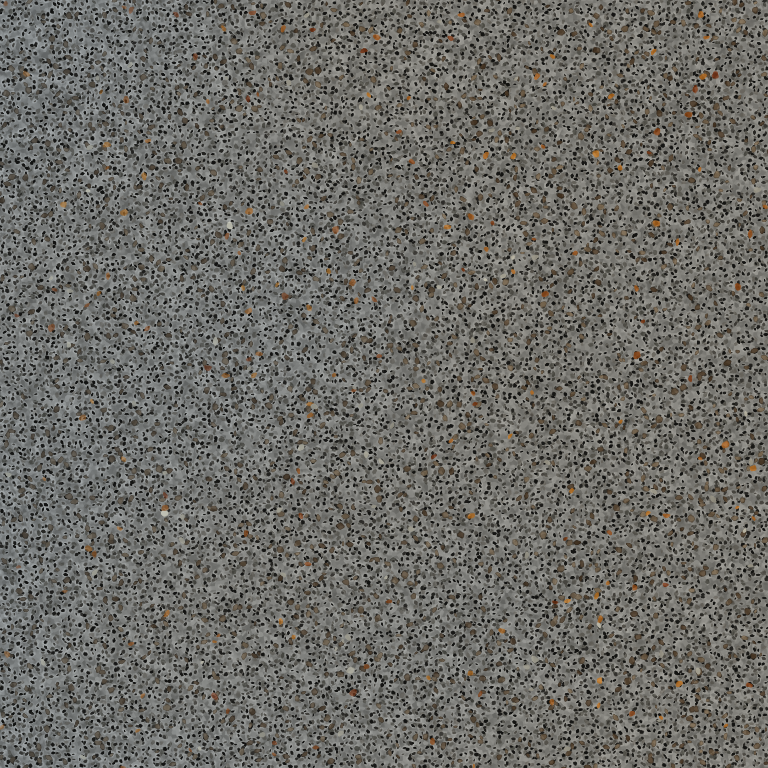
Write a three.js fragment shader that draws this texture.

```glsl
varying vec2 vUv;

vec4 hash4(vec2 p) {
  vec4 h = fract(p.xyxy * vec4(0.1031, 0.1030, 0.0973, 0.1099));
  h += dot(h, h.wzxy + 33.33);
  return fract((h.xxyz + h.yzzw) * h.zywx);
}

// Smoothed cellular shade, 0 to 1
float speckle(vec2 p) {
  vec2 base = floor(p);
  float sum = 0.0;
  float weight = 0.0;
  for (int j = -1; j <= 1; j++) {
    for (int i = -1; i <= 1; i++) {
      vec2 cell = base + vec2(float(i), float(j));
      vec4 h = hash4(cell + 71.0);
      vec2 q = p - cell - h.xy;
      float w = exp(-9.0 * dot(q, q));
      sum += w * h.z;
      weight += w;
    }
  }
  return sum / weight;
}

// Scattered pebbles: x = edge distance in canvas units, yz = random values of the nearest
vec3 pebbles(vec2 uv, float scale, float share, float size, float seed) {
  vec2 p = uv * scale;
  vec2 base = floor(p);
  vec3 nearest = vec3(1.0, 0.0, 0.0);
  for (int j = -1; j <= 1; j++) {
    for (int i = -1; i <= 1; i++) {
      vec2 cell = base + vec2(float(i), float(j));
      vec4 h = hash4(cell + seed);
      if (h.z > share) continue;
      float angle = 6.2832 * h.w;
      float c = cos(angle);
      float s = sin(angle);
      vec2 q = mat2(c, s, -s, c) * (p - cell - 0.5 - 0.8 * (h.xy - 0.5));
      q.y *= 1.1 + 0.8 * fract(h.x * 13.0);
      float radius = size * mix(0.55, 1.05, fract(h.w * 17.0));
      float wobble = 0.05 * sin(9.0 * q.x + 40.0 * h.y) * sin(8.0 * q.y + 30.0 * h.x);
      float d = (length(q) + wobble - radius) / scale;
      if (d < nearest.x) nearest = vec3(d, h.z / share, fract(h.y * 29.0));
    }
  }
  return nearest;
}

float fill(float d) {
  return 1.0 - smoothstep(-0.0011, 0.0009, d);
}

void main() {
  // Broad drift from a cool, contrasty left to a warm right
  float drift = 0.12 * sin(5.0 * vUv.x + 4.0 * vUv.y) + 0.08 * sin(11.0 * vUv.y - 7.0 * vUv.x + 1.0);
  float warmth = smoothstep(0.0, 0.75, vUv.x + 0.25 * vUv.y + drift - 0.05);

  // Cement paste
  float grain = speckle(vUv * 210.0) - 0.5;
  float patches = speckle(vUv * 60.0) - 0.5;
  vec3 color = vec3(0.485, 0.485, 0.475) + 0.17 * grain + 0.06 * patches;

  // Mid grey pebbles
  vec3 mid = pebbles(vUv, 112.0, 0.6, 0.44, 11.0);
  vec3 midColor = mix(vec3(0.27, 0.27, 0.25), vec3(0.43, 0.42, 0.40), mid.y);
  color = mix(color, midColor + 0.08 * grain, fill(mid.x));

  // Small dark pebbles with pale rims
  vec3 dark = pebbles(vUv, 138.0, 0.82, 0.41, 137.0);
  float rim = smoothstep(0.0035, 0.001, dark.x);
  color += rim * mix(0.085, 0.045, warmth);
  vec3 darkColor = mix(vec3(0.07, 0.07, 0.065), vec3(0.33, 0.32, 0.30), dark.y * dark.y);
  color = mix(color, darkColor, fill(dark.x));

  // Brown pebbles with dark outlines
  vec3 brown = pebbles(vUv, 84.0, 0.24, 0.42, 251.0);
  vec3 brownColor = mix(vec3(0.29, 0.23, 0.17), vec3(0.49, 0.43, 0.35), brown.y);
  brownColor = mix(vec3(0.34, 0.33, 0.31), brownColor, 0.4 + 0.6 * warmth);
  brownColor *= 1.0 - 0.3 * smoothstep(-0.0022, 0.0, brown.x);
  color = mix(color, brownColor + 0.12 * grain, fill(brown.x));

  // Rust and ochre pebbles
  vec3 rust = pebbles(vUv, 66.0, 0.045, 0.34, 389.0);
  vec3 rustColor = mix(vec3(0.43, 0.19, 0.09), vec3(0.72, 0.46, 0.16), rust.y);
  color = mix(color, rustColor + 0.15 * grain, fill(rust.x) * (0.5 + 0.4 * warmth));

  // Pale chips, a few nearly white
  vec3 pale = pebbles(vUv, 62.0, 0.02, 0.31, 503.0);
  vec3 paleColor = mix(vec3(0.57, 0.56, 0.52), vec3(0.84, 0.83, 0.77), pale.y * pale.z);
  color = mix(color, paleColor + 0.08 * grain, fill(pale.x));

  color *= mix(vec3(0.95, 0.985, 1.015), vec3(1.01, 1.0, 0.975), warmth);
  gl_FragColor = vec4(clamp(color, 0.0, 1.0), 1.0);
}
```
